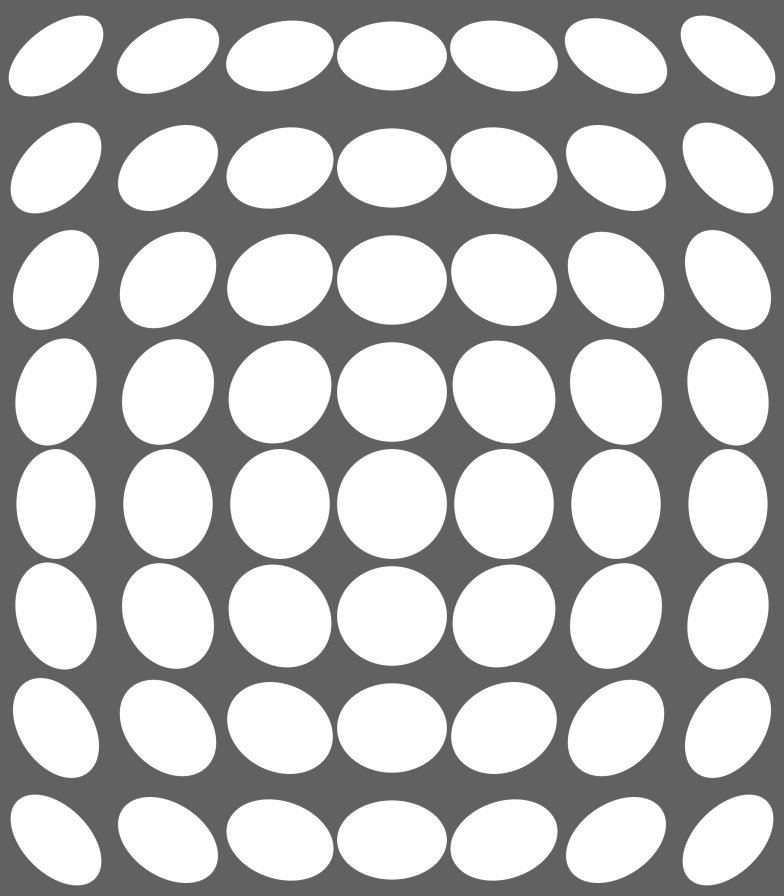
This pattern is drawn by a Shadertoy shader. Its source:

```glsl
// Grid of white discs tilted away from a focus, as if printed on a bulging surface.

// Approximate signed distance to an ellipse with the given half-axes.
float ellipseDistance(vec2 p, vec2 radii) {
    float k = length(p / radii);
    float slope = length(p / (radii * radii));
    return k * (k - 1.0) / max(slope, 1e-4);
}

void mainImage(out vec4 fragColor, in vec2 fragCoord) {
    // Seven columns by eight rows of cells
    vec2 grid = fragCoord / iResolution.xy * vec2(7.0, 8.0);
    vec2 local = fract(grid) - 0.5;

    // Offset of this cell from the round disc at the focus
    vec2 offset = floor(grid) - 3.0;
    float reach = length(offset);
    vec2 radial = reach > 0.0 ? offset / reach : vec2(1.0, 0.0);
    vec2 tangent = vec2(-radial.y, radial.x);

    // Discs keep their tangential width and flatten along the radial axis
    vec2 radii = 0.49 * vec2(1.0 - 0.093 * reach, 1.0);
    float dist = ellipseDistance(vec2(dot(local, radial), dot(local, tangent)), radii);

    // Edge smoothing, one pixel wide in cell units
    float pixel = 8.0 / iResolution.y;
    float disc = 1.0 - smoothstep(-0.7 * pixel, 0.7 * pixel, dist);

    vec3 background = vec3(0.38);
    vec3 discColor = vec3(1.0);
    fragColor = vec4(mix(background, discColor, disc), 1.0);
}
```
